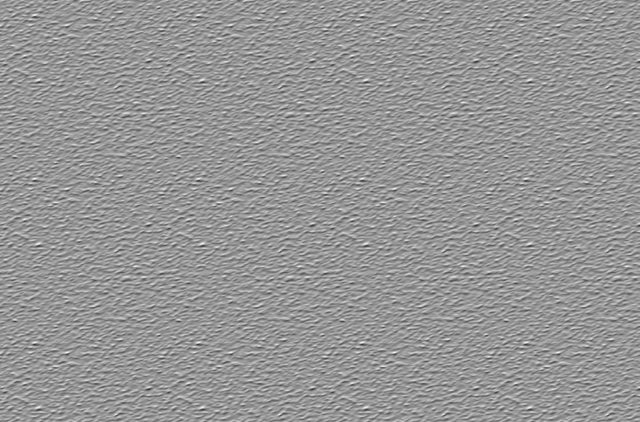
This texture is drawn by a Shadertoy shader. Its source:

```glsl
// Fine grey embossed grain, like pressed paper or leather, in a repeating tile.
// Cellular noise scatters tilted oval bumps; each adds its slope under a light
// from above, so its upper side is bright and its lower side dark.

const float TILE = 0.388;               // tile side, in canvas heights
const vec2 CELLS = vec2(32.0, 48.0);    // cells across and up one tile

vec4 hash4(vec3 p) {
    vec4 q = fract(p.xyzx * vec4(0.1031, 0.1030, 0.0973, 0.1099));
    q += dot(q, q.wzxy + 33.33);
    return fract((q.xxyz + q.yzzw) * q.zywx);
}

// Lit slope of one oval bump, d is the offset from its centre
float litBump(vec2 d, float angle, float size) {
    float c = cos(angle), s = sin(angle);
    vec2 q = vec2(c * d.x + s * d.y, c * d.y - s * d.x);
    q /= size * vec2(0.0047, 0.0022);
    return q.y * exp(-0.5 * dot(q, q));
}

// Sum of the bumps in the nearby cells
float relief(vec2 p) {
    vec2 cellSize = TILE / CELLS;
    vec2 home = floor(p / cellSize);
    float sum = 0.0;
    for (int j = -1; j <= 1; j++)
    for (int i = -1; i <= 1; i++)
    for (int k = 0; k < 2; k++) {
        vec2 cell = home + vec2(i, j);
        vec4 h = hash4(vec3(mod(cell, CELLS) + 3.0, float(k) * 17.0 + 5.0));
        vec2 centre = (cell + h.xy) * cellSize;
        float angle = 0.18 + 0.55 * (fract(7.0 * h.w) - 0.5);
        float size = mix(0.8, 1.2, h.z);
        sum += (0.5 + h.w) * litBump(p - centre, angle, size);
    }
    return sum;
}

void mainImage(out vec4 fragColor, in vec2 fragCoord) {
    vec2 p = fragCoord / iResolution.y;
    float grey = 0.586 + 0.157 * relief(p);
    fragColor = vec4(vec3(clamp(grey, 0.0, 1.0)), 1.0);
}
```
